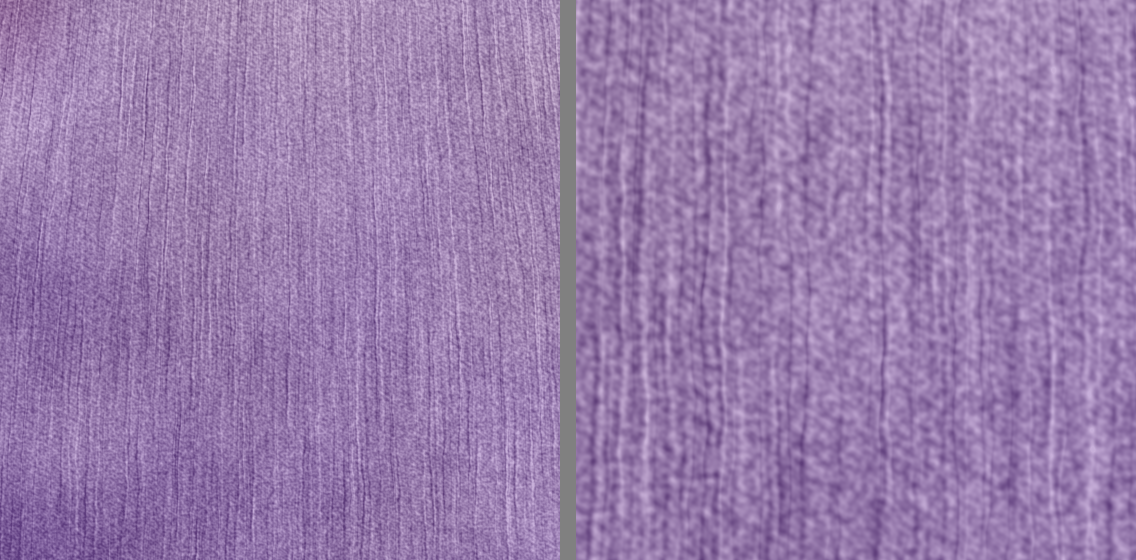
Left, the full canvas; right, a detail of the centre.
This texture is drawn by a WebGL 2 fragment shader. Its source:

```glsl
#version 300 es
precision highp float;

uniform vec2 u_resolution;
out vec4 fragColor;

vec2 gradientAt(ivec2 cell) {
    uint h = uint(cell.x) * 374761393u + uint(cell.y) * 668265263u;
    h = (h ^ (h >> 13)) * 1274126177u;
    h = (h ^ (h >> 15)) * 2246822519u;
    float angle = float((h ^ (h >> 16)) & 65535u) / 65536.0 * 6.28319;
    return vec2(cos(angle), sin(angle));
}

float gradientNoise(vec2 p) {
    ivec2 i = ivec2(floor(p));
    vec2 f = fract(p);
    vec2 w = f * f * f * (f * (f * 6.0 - 15.0) + 10.0);
    float a = dot(gradientAt(i), f);
    float b = dot(gradientAt(i + ivec2(1, 0)), f - vec2(1, 0));
    float c = dot(gradientAt(i + ivec2(0, 1)), f - vec2(0, 1));
    float d = dot(gradientAt(i + ivec2(1, 1)), f - vec2(1, 1));
    return mix(mix(a, b, w.x), mix(c, d, w.x), w.y);
}

// Noise drawn out along y; the skew keeps neighbouring streaks out of step.
float streak(vec2 p, float across, float along) {
    return gradientNoise(vec2(p.x * across, p.y * along + p.x * across * 0.37));
}

// Long creases, one per column: a dark valley with a lit ridge beside it.
float creases(vec2 p, float columns) {
    float x = p.x * columns;
    float relief = 0.0;
    for (int k = -1; k <= 1; k++) {
        float id = floor(x) + float(k);
        float wander = 0.4 * gradientAt(ivec2(int(id), 91)).x
                     + 0.45 * gradientNoise(vec2(id * 5.37, p.y * 7.0));
        float d = x - id - 0.5 - wander;
        float depth = smoothstep(-0.25, 0.4, gradientNoise(vec2(id * 3.71, p.y * 4.0 + 40.0)));
        float height = smoothstep(-0.2, 0.45, gradientNoise(vec2(id * 4.43, p.y * 3.0 + 80.0)));
        float valley = d / 0.15;
        float ridge = (d - 0.32) / 0.15;
        relief += height * exp(-ridge * ridge) - depth * exp(-valley * valley);
    }
    return relief;
}

// Broad light over the soft drape of the cloth.
float drape(vec2 uv) {
    float slope = 0.42 * (uv.y - 0.47) + 0.45 * (uv.x - 0.5) * (1.0 - uv.y);
    float leftSide = 1.0 - smoothstep(0.0, 0.45, uv.x);
    float waves = 0.16 * leftSide * cos((uv.y - 0.78 + 0.15 * uv.x) * 12.1);
    float mottle = 0.2 * gradientNoise(uv * vec2(3.0, 4.5) + 3.7)
                 + 0.13 * gradientNoise(uv * vec2(9.0, 13.0) + 8.1);
    return slope + waves + mottle;
}

// Fine crepe bumps, turned off the axes.
float grain(vec2 p) {
    vec2 q = mat2(0.82, 0.57, -0.57, 0.82) * p;
    return 0.28 * gradientNoise(q * vec2(62.0, 85.0) + 4.9)
         + 0.55 * gradientNoise(q * vec2(120.0, 165.0))
         + 0.6 * gradientNoise(q.yx * vec2(235.0, 205.0) + 31.7);
}

void main() {
    vec2 uv = gl_FragCoord.xy / u_resolution;

    // Warp threads fan out downwards and waver at several scales.
    vec2 p = uv;
    p.x = (uv.x - 0.55) * (1.0 + 0.13 * uv.y * (0.4 + uv.y));
    p.x += 0.007 * gradientNoise(uv * vec2(4.0, 3.0))
         + 0.0035 * gradientNoise(uv * vec2(28.0, 17.0) + 5.3)
         + 0.0022 * gradientNoise(uv * vec2(80.0, 60.0) + 9.6);

    // Vertical crinkle: soft folds under two sets of sharp creases.
    float folds = 0.2 * streak(p, 70.0, 5.0) + 0.25 * streak(p + 2.6, 150.0, 14.0);
    float crinkle = 0.45 * creases(p, 76.0) + 0.26 * creases(p + 3.17, 121.0);

    // Faint crosswise wrinkles, mostly low on the right.
    float wrinkled = smoothstep(0.3, 0.9, uv.x) * (1.0 - 0.6 * uv.y);
    float wrinkles = 0.25 * wrinkled * gradientNoise(vec2(uv.x * 11.0, uv.y * 42.0 + uv.x * 9.0));

    float tone = drape(uv) + folds + crinkle + grain(uv) + wrinkles;

    // Lilac ramp, bluer towards the lower left and rosier above.
    vec3 color = vec3(0.6, 0.49, 0.682) + clamp(tone, -1.0, 0.8) * vec3(0.23, 0.25, 0.205);
    float blueness = 0.5 - 0.9 * uv.y - 0.2 * uv.x + 0.7 * gradientNoise(uv * 3.5 + 14.2);
    color += blueness * vec3(-0.008, -0.012, 0.026);

    // Rosy shade in the upper left corner.
    float corner = 1.0 - smoothstep(0.0, 0.2, length((uv - vec2(0.0, 1.0)) * vec2(1.0, 0.8)));
    color += corner * vec3(-0.03, -0.07, -0.06);

    fragColor = vec4(color, 1.0);
}
```
